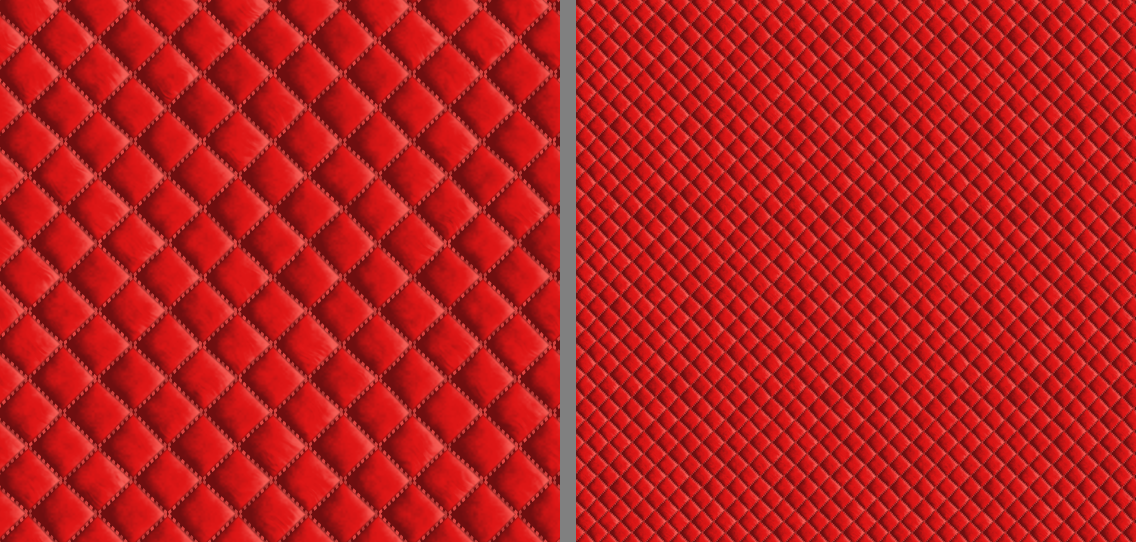
Left, the tile; right, the same tile 3 across and 3 down.
A WebGL 2 fragment shader for this texture:

```glsl
#version 300 es
precision highp float;
// Red quilted leather: puffy diamonds divided by two diagonal families of stitched seams.
// Diagonal coordinates put every seam on a whole number; the slope of each cushion
// gives its light, and wrapping noise adds grain, creases and small irregularities.

#define REPEATS 8.0
#define OFFSET vec2(0.40, 0.41)
#define STITCHES 8.0
#define STITCH_WIDTH 0.031
#define SEAM_WIDTH 0.075
#define WOBBLE 0.035
#define GRAIN 0.16
#define CREASE 0.30
#define SHADE vec3(0.44, 0.055, 0.06)
#define RED vec3(0.87, 0.085, 0.085)
#define SHINE vec3(0.96, 0.37, 0.34)
#define THREAD vec3(0.93, 0.30, 0.28)

uniform vec2 u_resolution;
out vec4 fragColor;

float hash(vec2 p) {
    return fract(sin(dot(p, vec2(127.1, 311.7))) * 43758.5453);
}

// Value noise in -0.5..0.5 that wraps after REPEATS units; freq must be whole.
float wrapNoise(vec2 p, vec2 freq) {
    vec2 period = REPEATS * freq;
    vec2 cell = floor(p * freq);
    vec2 f = fract(p * freq);
    f = f * f * (3.0 - 2.0 * f);
    vec2 lo = mod(cell, period);
    vec2 hi = mod(cell + 1.0, period);
    float bottom = mix(hash(lo), hash(vec2(hi.x, lo.y)), f.x);
    float top = mix(hash(vec2(lo.x, hi.y)), hash(hi), f.x);
    return mix(bottom, top, f.y) - 0.5;
}

// Coverage of one family of slanted dashes; the second value is their brightness.
vec2 stitches(float along, float across, float pixel) {
    float line = floor(across + 0.5);
    float side = across - line;
    float run = (along + 0.45 * side) * STITCHES;
    float tone = hash(vec2(mod(floor(run), REPEATS * STITCHES), mod(line, REPEATS)));
    vec2 d = abs(vec2((fract(run) - 0.5) / STITCHES, side));
    vec2 halfSize = vec2(0.26 / STITCHES + 0.008 * tone, STITCH_WIDTH);
    float dist = length(max(d - halfSize + 0.018, 0.0)) - 0.018;
    return vec2(smoothstep(0.6 * pixel, -0.6 * pixel, dist), tone);
}

void main() {
    vec2 p = gl_FragCoord.xy / u_resolution * REPEATS - OFFSET;
    float pixel = 1.414 * REPEATS / min(u_resolution.x, u_resolution.y);

    // Diagonal coordinates: x grows to the upper right, y to the lower right.
    vec2 diag = vec2(p.x + p.y, p.x - p.y);
    diag += WOBBLE * vec2(wrapNoise(p, vec2(2.0)), wrapNoise(p + 3.3, vec2(2.0)));
    vec2 id = floor(diag);
    vec2 center = mod(0.5 * vec2(id.x + id.y + 1.0, id.x - id.y), REPEATS);
    float variety = hash(center + 0.7);
    vec2 d = 2.0 * (diag - id) - 1.0;

    // Cushion slopes, lit from the right and a little from above.
    vec2 slope = d * abs(d);
    float light = 0.64 * slope.x + 0.40 * slope.y;
    light += 0.12 * (variety - 0.5) + 0.16 * wrapNoise(p, vec2(3.0));

    // Pores and fine grain.
    float grain = 0.6 * wrapNoise(p, vec2(13.0)) + 0.5 * wrapNoise(p, vec2(29.0));
    light += GRAIN * grain;

    // Creases run across the lower right flank, stronger on some cushions.
    vec2 bent = diag + 0.25 * vec2(wrapNoise(p, vec2(4.0)), wrapNoise(p + 1.7, vec2(5.0)));
    float crease = wrapNoise(bent, vec2(19.0, 5.0));
    float flank = smoothstep(-0.5, 0.7, d.y) * smoothstep(1.0, 0.6, abs(d.x));
    light += CREASE * crease * flank * smoothstep(0.2, 0.9, variety);

    // Leather tones from shadow through red to soft shine.
    vec3 color = mix(SHADE, RED, smoothstep(-0.5, 0.15, light));
    color = mix(color, SHINE, smoothstep(0.12, 0.75, light));

    // Sunken seams.
    vec2 seam = abs(diag - floor(diag + 0.5));
    float groove = smoothstep(SEAM_WIDTH, 0.0, min(seam.x, seam.y));
    color = mix(color, SHADE * 0.9, 0.85 * groove);

    // Thread on both families of seams.
    vec2 rising = stitches(diag.x, diag.y, pixel);
    vec2 falling = stitches(diag.y, diag.x, pixel);
    color = mix(color, THREAD * (0.78 + 0.26 * rising.y), 0.85 * rising.x);
    color = mix(color, THREAD * (0.78 + 0.26 * falling.y), 0.85 * falling.x);

    fragColor = vec4(color, 1.0);
}
```
